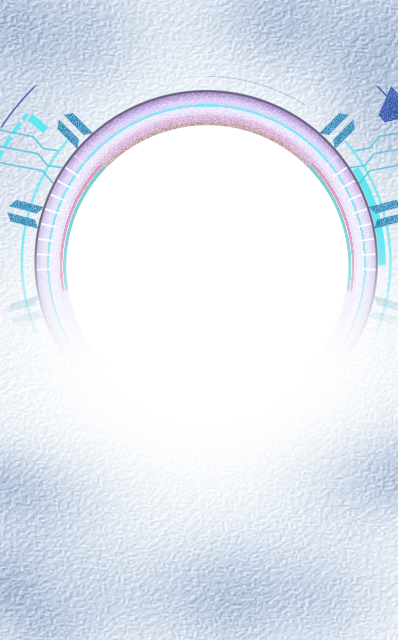
Reproduce this background procedurally as a Shadertoy shader.

```glsl
// A pale frosted backdrop with an iridescent ring, interface marks and a soft white glow.

float hash(vec2 p) {
    vec3 h = fract(vec3(p.xyx) * 0.1031);
    h += dot(h, h.yzx + 33.33);
    return fract((h.x + h.y) * h.z);
}

float noise(vec2 p) {
    vec2 i = floor(p), f = fract(p);
    f = f * f * (3.0 - 2.0 * f);
    return mix(mix(hash(i), hash(i + vec2(1, 0)), f.x),
               mix(hash(i + vec2(0, 1)), hash(i + vec2(1, 1)), f.x), f.y);
}

// Coverage of a shape from its signed distance
float fill(float dist) {
    float aa = 0.8 / iResolution.x;
    return 1.0 - smoothstep(-aa, aa, dist);
}

float line(float dist, float halfWidth) { return fill(abs(dist) - halfWidth); }

float span(float x, float a, float b) {
    return smoothstep(a - 0.01, a + 0.01, x) * (1.0 - smoothstep(b - 0.01, b + 0.01, x));
}

float box(vec2 p, vec2 halfSize) {
    vec2 e = abs(p) - halfSize;
    return max(e.x, e.y);
}

float segment(vec2 p, vec2 a, vec2 b) {
    vec2 v = b - a;
    return length(p - a - v * clamp(dot(p - a, v) / dot(v, v), 0.0, 1.0));
}

float cloud(vec2 p, vec2 center, vec2 size) {
    vec2 e = (p - center) / size;
    return exp(-dot(e, e));
}

vec3 backdrop(vec2 p) {
    float shade = cloud(p, vec2(0.08, 1.54), vec2(0.26, 0.16))
        + 0.9 * cloud(p, vec2(0.70, 1.57), vec2(0.17, 0.13))
        + 0.9 * cloud(p, vec2(0.99, 1.50), vec2(0.16, 0.22))
        + 0.7 * cloud(p, vec2(0.02, 0.39), vec2(0.26, 0.10))
        + 0.7 * cloud(p, vec2(0.98, 0.41), vec2(0.24, 0.13))
        + 0.9 * cloud(p, vec2(0.05, 0.10), vec2(0.20, 0.17))
        + 0.8 * cloud(p, vec2(0.62, 0.10), vec2(0.30, 0.14))
        + 0.4 * cloud(p, vec2(0.00, 1.18), vec2(0.20, 0.25))
        + 0.4 * cloud(p, vec2(1.00, 1.18), vec2(0.20, 0.25));
    shade = clamp(shade * (0.75 + 0.5 * noise(p * 7.0)), 0.0, 1.0);
    vec3 col = mix(vec3(0.93, 0.952, 0.975), vec3(0.69, 0.755, 0.85), shade);
    // Embossed frost
    vec2 g = p * vec2(150, 190) + 2.0 * noise(p * 30.0);
    return col + (noise(g) - noise(g + vec2(0.7, -0.7))) * (0.08 + 0.10 * shade);
}

void mainImage(out vec4 fragColor, in vec2 fragCoord) {
    vec2 p = fragCoord / iResolution.x;
    vec2 d = p - vec2(0.518, 0.950);
    vec2 m = vec2(abs(d.x), d.y);
    float r = length(d), a = atan(m.y, m.x);
    float right = step(0.0, d.x);
    float fade = smoothstep(0.66, 1.06, p.y);
    float grain = hash(floor(p * 478.0)) - 0.5;
    vec3 cyan = vec3(0.38, 0.91, 0.95), blue = vec3(0.27, 0.58, 0.75);
    vec3 navy = vec3(0.30, 0.42, 0.70);

    // Backdrop and the large glow below the ring
    float glow = 1.0 - smoothstep(0.24, 0.64, length((p - vec2(0.52, 0.82)) * vec2(0.95, 1.0)));
    vec3 col = mix(backdrop(p), vec3(1), glow);

    // Outer arcs
    col = mix(col, navy, line(r - 0.616, 0.002) * span(a, 0.58, 0.80) * fade);
    col = mix(col, cyan, line(r - 0.583, 0.005) * span(a, 0.45, 0.69)
        * step(0.2, fract(a * 14.0)) * (1.0 - right) * fade);
    col = mix(col, cyan, line(r - 0.463, 0.003) * span(a, -0.40, 0.72) * fade * 0.8);
    col = mix(col, cyan, line(r - 0.442, 0.009) * span(a, -0.02, 0.56) * right * fade);
    col = mix(col, navy, line(r - 0.466, 0.001) * span(a, 1.00, 1.57) * right * 0.35);

    // Circuit traces, mirrored left and right
    for (int i = 0; i < 3; i++) {
        vec2 t = m + vec2(0.012, 0.043) * float(i);
        float trace = min(segment(t, vec2(0.54, 0.335), vec2(0.435, 0.315)),
            min(segment(t, vec2(0.435, 0.315), vec2(0.410, 0.285)),
                segment(t, vec2(0.410, 0.285), vec2(0.375, 0.280))));
        col = mix(col, mix(cyan, blue, 0.45), fill(trace - 0.002) * step(0.43, r) * fade * 0.85);
    }

    // Paired radial bars with slanted ends
    for (int i = 0; i < 3; i++) {
        float turn = 0.785 - 0.525 * float(i);
        vec2 axis = vec2(cos(turn), sin(turn));
        vec2 b = vec2(dot(m, axis) - 0.472, dot(m, vec2(-axis.y, axis.x)));
        b.y = abs(b.y) - 0.018;
        b.x += 0.7 * b.y;
        col = mix(col, blue + grain * 0.25, fill(box(b, vec2(0.036, 0.010))) * fade * fade * 0.9);
    }

    // Solid chips
    vec2 chip = vec2(r - 0.547, (a - 0.688) * r);
    col = mix(col, cyan, fill(box(chip, vec2(0.026, 0.010))) * (1.0 - right));
    chip = vec2(r - 0.605, (a - 0.685) * r);
    col = mix(col, navy + grain * 0.2, fill(box(chip, vec2(0.036, 0.030 + chip.x * 0.5))) * right);

    // Ring bands: t runs from 0 at the outer rim to 1 at the offset inner rim
    float outer = 0.430 - r, inner = length(p - vec2(0.521, 0.939)) - 0.354;
    float t = clamp(outer / max(outer + inner, 0.001), 0.0, 1.0);
    float top = smoothstep(0.1, 0.95, d.y / r);
    vec3 band = mix(vec3(0.66, 0.53, 0.78), vec3(0.87, 0.84, 0.98), smoothstep(0.0, 0.30, t));
    band = mix(band, vec3(0.96, 0.95, 1.0), span(t, 0.45, 0.70) * 0.7);
    band = mix(band, vec3(0.87, 0.73, 0.86), smoothstep(0.55, 0.82, t) * top);
    band = mix(band, vec3(0.76, 0.65, 0.62), smoothstep(0.78, 1.0, t) * top);
    band = mix(band, vec3(0.95, 0.95, 1.0), (1.0 - top) * 0.55);
    band += grain * (0.05 + 0.28 * top * abs(t - 0.45));
    band = mix(band, vec3(0.55, 0.90, 0.96), line(t - 0.42, 0.035));
    // Fine coloured rims on the flanks
    float flank = span(a, -0.2, 0.75);
    band = mix(band, vec3(0.86, 0.53, 0.66), line(t - 0.83, 0.04) * flank * 0.7);
    band = mix(band, vec3(0.40, 0.82, 0.82), line(t - 0.95, 0.05) * flank * 0.8);
    // White ticks
    float tick = line((fract(a * 11.0) - 0.5) * r / 11.0, 0.0022);
    band = mix(band, vec3(1), tick * span(a, -0.1, 0.68) * span(t, 0.05, 0.55));
    col = mix(col, band, fill(-outer) * fill(-inner) * fade);

    // Dark outer rim and the white interior
    col = mix(col, vec3(0.36, 0.36, 0.44), line(r - 0.429, 0.0028) * fade * fade * 0.85);
    col = mix(col, vec3(1), fill(inner));
    fragColor = vec4(clamp(col, 0.0, 1.0), 1.0);
}
```
